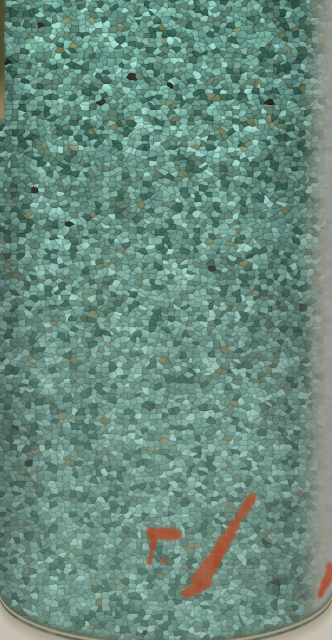
This texture is drawn by a Shadertoy shader. Its source:

```glsl
vec3 hash3(vec2 p) {
    vec3 q = fract(p.xyx * vec3(0.1031, 0.1030, 0.0973));
    q += dot(q, q.yxz + 33.33);
    return fract((q.xxy + q.yzz) * q.zyx);
}

float noise(vec2 p) {
    vec2 i = floor(p), f = fract(p);
    f = f * f * (3.0 - 2.0 * f);
    return mix(mix(hash3(i).x, hash3(i + vec2(1, 0)).x, f.x),
               mix(hash3(i + vec2(0, 1)).x, hash3(i + vec2(1, 1)).x, f.x), f.y);
}

float fbm(vec2 p) {
    float sum = 0.0, weight = 0.5;
    for (int i = 0; i < 4; i++) {
        sum += weight * noise(p);
        p = p * 2.1 + 7.3;
        weight *= 0.5;
    }
    return sum / 0.9375;
}

// Crushed mineral grains: irregular cells with a tone, a facet slope and dark gaps
vec3 grains(vec2 p) {
    vec2 q = p * vec2(98.0, 124.0);
    q += 0.5 * vec2(noise(q * 1.3), noise(q * 1.3 + 40.0));
    vec2 cell = floor(q), nearestId = cell, toGrain = vec2(0);
    float nearest = 9.0, second = 9.0;
    for (int y = -1; y <= 1; y++) {
        for (int x = -1; x <= 1; x++) {
            vec2 id = cell + vec2(x, y);
            vec2 d = id + 0.08 + 0.84 * hash3(id).xy - q;
            float dist = length(d) - 0.18 * hash3(id + 91.0).x;
            if (dist < nearest) {
                second = nearest;
                nearest = dist;
                nearestId = id;
                toGrain = d;
            } else {
                second = min(second, dist);
            }
        }
    }

    vec3 rnd = hash3(nearestId + 17.0);
    float tone = rnd.x + 0.35 * (fbm(p * 28.0) - 0.5);
    vec3 col = mix(vec3(0.27, 0.41, 0.37), vec3(0.40, 0.52, 0.46), smoothstep(0.08, 0.20, tone));
    col = mix(col, vec3(0.43, 0.59, 0.55), smoothstep(0.30, 0.42, tone));
    col = mix(col, vec3(0.51, 0.68, 0.63), smoothstep(0.58, 0.70, tone));
    col = mix(col, vec3(0.61, 0.79, 0.75), smoothstep(0.86, 0.96, tone));

    // Occasional ochre and nearly black grains
    col = mix(col, vec3(0.52, 0.50, 0.35), 0.7 * step(0.985, rnd.y));
    col = mix(col, vec3(0.20, 0.18, 0.16), 0.8 * step(0.997, rnd.z));

    vec2 slope = hash3(nearestId + 53.0).xy - vec2(0.5, 0.2);
    col *= 1.0 - 0.22 * dot(slope, toGrain);
    return col * mix(0.78, 1.02, smoothstep(0.0, 0.24, second - nearest));
}

// Distance to a stroke whose radius changes from a to b
float stroke(vec2 p, vec2 a, vec2 b, float ra, float rb) {
    vec2 ab = b - a;
    float t = clamp(dot(p - a, ab) / dot(ab, ab), 0.0, 1.0);
    return length(p - a - ab * t) - mix(ra, rb, t);
}

void mainImage(out vec4 fragColor, in vec2 fragCoord) {
    vec2 p = fragCoord / iResolution.y;
    float width = iResolution.x / iResolution.y;
    float u = p.x / width;

    // Four samples soften the grain edges
    vec3 col = vec3(0);
    for (int i = 0; i < 4; i++) {
        vec2 offset = vec2(i % 2, i / 2) * 0.5 - 0.25;
        col += 0.25 * grains((fragCoord + offset) / iResolution.y);
    }

    // Crisp, teal top fading to a paler, flatter base
    col = mix(vec3(0.43, 0.57, 0.52), col, mix(0.72, 1.2, smoothstep(0.1, 0.95, p.y)));
    col *= mix(vec3(1.02, 1.0, 1.0), vec3(0.93, 1.01, 0.99), smoothstep(0.3, 1.0, p.y));
    col *= 0.92 + 0.16 * fbm(p * vec2(5.0, 9.0));

    // Round jar shading
    col *= mix(0.80, 1.0, smoothstep(0.0, 0.16, u));
    col *= mix(1.0, 0.84, smoothstep(0.72, 0.93, u));

    // Pale glass on the right and brown strip at the upper left
    float haze = smoothstep(0.90, 1.0, u + 0.02 * (1.0 - p.y));
    col = mix(col, vec3(0.62, 0.61, 0.57), 0.85 * haze);
    float strip = smoothstep(0.009, 0.005, p.x) * smoothstep(0.80, 0.83, p.y);
    col = mix(col, mix(vec3(0.60, 0.50, 0.36), vec3(0.30, 0.31, 0.18), smoothstep(0.82, 0.9, p.y)), strip);

    // Translucent rust red smears with ragged edges
    float d = stroke(p, vec2(0.394, 0.222), vec2(0.312, 0.092), 0.006, 0.014);
    d = min(d, stroke(p, vec2(0.322, 0.087), vec2(0.292, 0.074), 0.009, 0.007));
    d = min(d, stroke(p, vec2(0.237, 0.169), vec2(0.274, 0.164), 0.008, 0.010));
    d = min(d, stroke(p, vec2(0.240, 0.165), vec2(0.234, 0.122), 0.007, 0.003));
    d = min(d, length(p - vec2(0.257, 0.123)) - 0.005);
    d = min(d, stroke(p, vec2(width, 0.112), vec2(width - 0.018, 0.070), 0.010, 0.004));
    d += 0.009 * (fbm(p * 65.0) - 0.5);
    vec3 rust = mix(vec3(0.66, 0.40, 0.28), vec3(0.66, 0.23, 0.11), fbm(p * 38.0 + 5.0));
    col = mix(col, rust, 0.86 * smoothstep(0.003, -0.004, d));

    // Curved glass foot, its rim lines and the pale table below
    float across = (u - 0.5) / 0.503;
    float foot = p.y - 0.075 + 0.085 * sqrt(max(0.0, 1.0 - across * across));
    col = mix(col, vec3(0.35, 0.36, 0.29), 0.7 * smoothstep(0.016, 0.004, foot));
    col = mix(col, vec3(0.66, 0.63, 0.52), smoothstep(0.004, 0.0, abs(foot - 0.002)));
    vec3 table = mix(vec3(0.66, 0.63, 0.56), vec3(0.77, 0.75, 0.70), smoothstep(-0.005, -0.03, foot));
    col = mix(col, table, smoothstep(-0.002, -0.007, foot));

    fragColor = vec4(clamp(col, 0.0, 1.0), 1.0);
}
```
